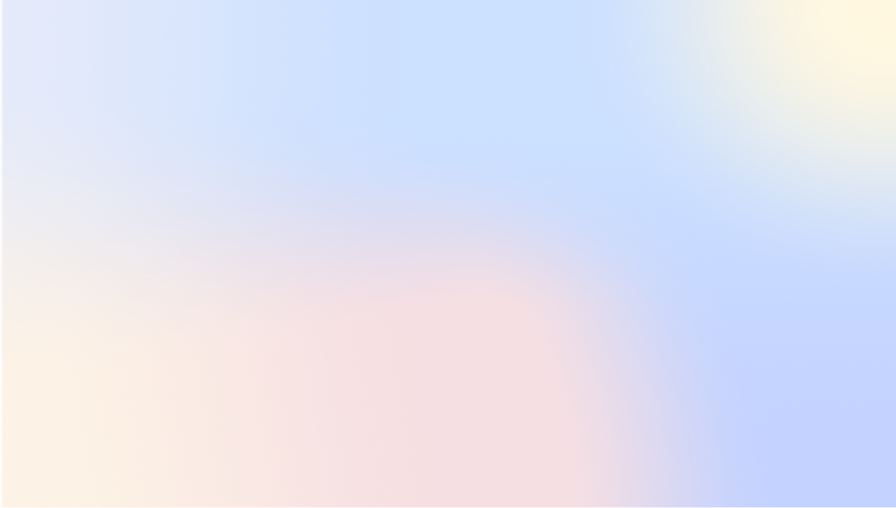
Write a WebGL 2 fragment shader that draws this background.

```glsl
#version 300 es
precision highp float;
// A soft pastel backdrop: a blue sky gradient, a rounded hill of cream and
// pink light rising from the lower left, and a pale yellow glow at upper right.
// Each region is a smooth mask that blends its colour over those below it.

#define GLOW_CENTER vec2(0.99, 1.0)
#define GLOW_RADIUS vec2(0.36, 0.58)
#define HILL_EDGE 0.74     // right edge of the hill at the bottom
#define HILL_BEND 0.38     // how far that edge leans left with height
#define HILL_SOFT 0.135    // half width of the edge blend
#define RIM_WIDTH 0.003    // pale rim on the left and bottom
#define GRAIN 0.003

uniform vec2 u_resolution;
out vec4 fragColor;

const vec3 SKY = vec3(0.80, 0.88, 1.00);
const vec3 PERIWINKLE = vec3(0.765, 0.825, 1.00);
const vec3 LAVENDER = vec3(0.90, 0.92, 0.98);
const vec3 CREAM = vec3(0.99, 0.95, 0.90);
const vec3 PINK = vec3(0.965, 0.875, 0.887);
const vec3 YELLOW = vec3(1.00, 0.97, 0.88);

float hash(vec2 p) {
    return fract(sin(dot(p, vec2(12.9898, 78.233))) * 43758.5453);
}

// 1 below a, 0 above b
float fall(float a, float b, float v) {
    return 1.0 - smoothstep(a, b, v);
}

vec3 skyColor(vec2 uv) {
    vec3 color = mix(SKY, PERIWINKLE, fall(0.1, 0.85, uv.y));
    return mix(color, LAVENDER, fall(-0.05, 0.48, uv.x));
}

// The top is broad on the left and tighter towards the pink crest.
float hillMask(vec2 uv) {
    float crest = clamp(uv.x / 0.55, 0.0, 1.0);
    float top = fall(mix(0.22, 0.37, crest), mix(0.86, 0.73, crest), uv.y);
    float edge = HILL_EDGE - HILL_BEND * uv.y * uv.y;
    return top * fall(edge - HILL_SOFT, edge + HILL_SOFT, uv.x);
}

vec3 hillColor(vec2 uv) {
    return mix(CREAM, PINK, smoothstep(0.04, 0.52, uv.x + 0.1 * uv.y));
}

float glowMask(vec2 uv) {
    return fall(0.12, 1.0, length((uv - GLOW_CENTER) / GLOW_RADIUS));
}

void main() {
    vec2 uv = gl_FragCoord.xy / u_resolution;

    vec3 color = skyColor(uv);
    color = mix(color, hillColor(uv), hillMask(uv));
    color = mix(color, YELLOW, glowMask(uv));

    // Thin pale rim
    float rim = max(fall(0.0, RIM_WIDTH, uv.x - 0.001), fall(0.0, RIM_WIDTH, uv.y));
    color = mix(color, vec3(1.0), 0.8 * rim);

    // Fine grain to hide banding
    color += GRAIN * (hash(floor(uv * 512.0)) - 0.5);
    fragColor = vec4(color, 1.0);
}
```
